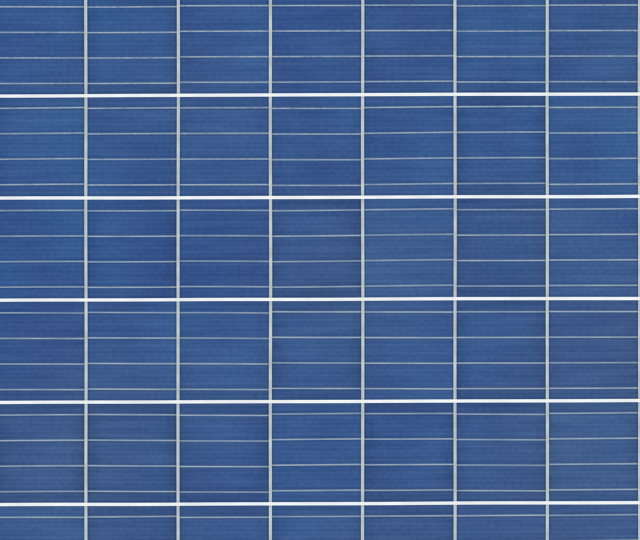
A WebGL 1 fragment shader for this texture:

```glsl
precision highp float;
uniform vec2 u_resolution;

// Lengths are fractions of the canvas height
#define CELL_SIZE vec2(0.1709, 0.1892)
#define GRID_ORIGIN vec2(0.1590, 0.0655)
#define ROW_TILT 0.0030
#define ROW_GAP_HALF 0.0032
#define COLUMN_GAP_HALF 0.0030
#define BUSBAR_HALF 0.0015
#define BUSBARS 4.0
#define FINGERS 24.0
#define DARK_BLUE vec3(0.165, 0.275, 0.520)
#define LIGHT_BLUE vec3(0.205, 0.395, 0.635)
#define GREY_BLUE vec3(0.285, 0.385, 0.545)
#define SILVER vec3(0.610, 0.670, 0.725)

float hash(vec2 p) {
  vec3 q = fract(vec3(p.xyx) * 0.1031);
  q += dot(q, q.yzx + 33.33);
  return fract((q.x + q.y) * q.z);
}

vec2 gradient(vec2 p) {
  float angle = 6.28318 * hash(p);
  return vec2(cos(angle), sin(angle));
}

// Gradient noise, roughly -0.7 to 0.7
float noise(vec2 p) {
  vec2 i = floor(p);
  vec2 f = p - i;
  vec2 w = f * f * f * (f * (f * 6.0 - 15.0) + 10.0);
  vec2 e = vec2(1.0, 0.0);
  float low = mix(dot(gradient(i), f),
                  dot(gradient(i + e.xy), f - e.xy), w.x);
  float high = mix(dot(gradient(i + e.yx), f - e.yx),
                   dot(gradient(i + e.xx), f - e.xx), w.x);
  return mix(low, high, w.y);
}

// Coverage of a line at a given distance from its centre
float line(float dist, float halfWidth) {
  float soft = max(0.8 / u_resolution.y, 0.0013);
  return 1.0 - smoothstep(halfWidth - soft, halfWidth + soft, abs(dist));
}

vec3 silicon(vec2 p, vec2 cell, vec2 local) {
  float seed = hash(cell + 17.0);
  vec2 shift = vec2(hash(cell + 41.0), hash(cell + 73.0)) * 30.0;

  // Tone of each cell, with a sideways sweep and cloudy patches
  float tone = 0.38 + 0.42 * (seed - 0.5);
  tone += (hash(cell + 59.0) - 0.5) * 0.6 * (local.x - 0.5);
  tone += 0.45 * noise(local * vec2(1.8, 1.3) + shift);
  vec3 color = mix(DARK_BLUE, LIGHT_BLUE, clamp(tone, 0.0, 1.0));

  // Greyer film, stronger low on the panel and to the right
  float film = 0.30 + 0.25 * (1.0 - p.y) + 0.12 * p.x;
  film += 0.3 * noise(p * 3.0 + 9.0);
  color = mix(color, GREY_BLUE, clamp(film, 0.0, 0.7));

  // Shaded rim in some cells
  vec2 rim = min(local, 1.0 - local);
  float shade = 1.0 - smoothstep(0.0, 0.22, min(rim.x, rim.y));
  color *= 1.0 - 0.10 * shade * hash(cell + 91.0);

  // Fine fingers, horizontal streaks and grain
  float fingers = 0.010 * sin(6.28318 * FINGERS * local.y);
  float streaks = 0.035 * noise(vec2(p.x * 7.0, p.y * 95.0) + shift);
  float grain = 0.025 * noise(p * 130.0);
  return color + fingers + streaks + grain;
}

void main() {
  vec2 p = gl_FragCoord.xy / u_resolution.y;

  // Grid with slightly tilted rows and gently wavering lines
  vec2 q = p - GRID_ORIGIN;
  q.y -= ROW_TILT * p.x + 0.0012 * noise(p * vec2(3.0, 4.0));
  q.x -= 0.0010 * noise(p * vec2(4.0, 3.0) + 20.0);
  vec2 grid = q / CELL_SIZE;
  vec2 cell = floor(grid) + 8.0;
  vec2 local = fract(grid);
  vec2 gap = (0.5 - abs(local - 0.5)) * CELL_SIZE;
  vec3 color = silicon(p, cell, local);

  // Busbars, set a little unevenly in each cell and worn along their length
  float slope = (hash(cell + 29.0) - 0.5) * 0.0025;
  float nudge = (hash(cell + 37.0) - 0.5) * 0.0020;
  float barY = local.y - (nudge + slope * local.x) / CELL_SIZE.y;
  float bar = floor(barY * BUSBARS);
  float barDist = (fract(barY * BUSBARS) - 0.5) * CELL_SIZE.y / BUSBARS;
  vec2 barSeed = vec2(cell.y * 5.0 + bar, cell.x);
  float wear = 0.88 + 0.25 * noise(vec2(p.x * 22.0, barSeed.x * 7.3));
  float dashes = 0.30 * noise(vec2(p.x * 130.0, barSeed.x * 3.7));
  wear += dashes * smoothstep(0.3, 0.9, p.y);
  wear *= 0.85 + 0.25 * hash(barSeed);
  color = mix(color, color * 0.90, 0.5 * line(barDist, 0.0045));
  color = mix(color, SILVER, line(barDist, BUSBAR_HALF) * clamp(wear, 0.35, 1.0));

  // Grey column gaps with a darker outline
  vec3 columnColor = vec3(0.735, 0.775, 0.785) + 0.08 * noise(p * vec2(9.0, 45.0));
  color = mix(color, color * 0.88, line(gap.x, 0.0060));
  color = mix(color, columnColor, line(gap.x, COLUMN_GAP_HALF));

  // Bright row gaps on top
  vec3 rowColor = vec3(0.935, 0.950, 0.950) + 0.05 * noise(p * vec2(25.0, 6.0));
  color = mix(color, color * 0.93, line(gap.y, 0.0060));
  color = mix(color, rowColor, line(gap.y, ROW_GAP_HALF));

  gl_FragColor = vec4(clamp(color, 0.0, 1.0), 1.0);
}
```
